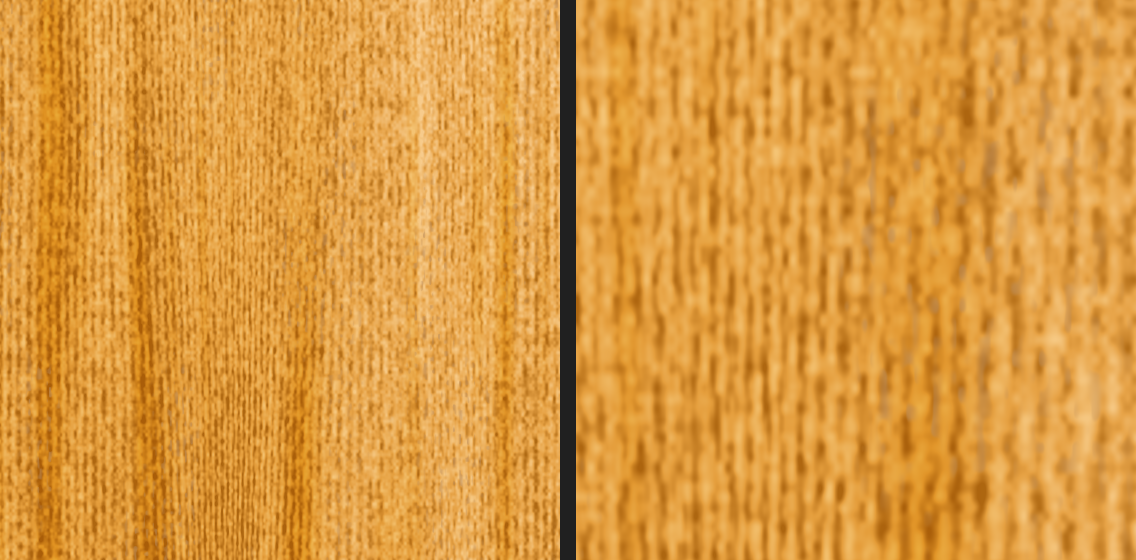
Left, the full canvas; right, a detail of the centre.
Write a three.js fragment shader that draws this texture.

```glsl
// Honey-coloured wood with upright grain: a bent grain coordinate carries wavy
// growth lines, broken into short pores by stretched noise. Broad amber streaks
// and a pale band tint the board, and fine speckle roughens it.

varying vec2 vUv;

const float TAU = 6.2831853;

// Colours
const vec3 PORE_BROWN = vec3(0.69, 0.42, 0.08);
const vec3 HONEY = vec3(0.91, 0.65, 0.30);
const vec3 PALE = vec3(0.97, 0.80, 0.56);
const vec3 PORE_GREY = vec3(0.73, 0.55, 0.36);
const vec3 AMBER_TINT = vec3(0.96, 0.87, 0.42);

// Grain shape
const float LINE_COUNT = 70.0;
const float LINE_DRIFT = 3.0;
const float BEND = 0.036;
const float BEND_CENTRE = 0.42;
const float WOBBLE = 0.006;

// Contrast of each layer
const float RIDGE_CONTRAST = 0.40;
const float PORE_CONTRAST = 0.56;
const float SPECKLE_CONTRAST = 0.36;
const float COLUMN_CONTRAST = 0.32;
const float TONE_BIAS = 0.51;

// Amber streaks, left to right
const vec4 STREAK_CENTRES = vec4(0.09, 0.245, 0.56, 0.90);
const vec4 STREAK_WIDTHS = vec4(0.022, 0.016, 0.026, 0.016);
const vec4 STREAK_TOP = vec4(0.85, 0.15, 0.15, 0.55);
const vec4 STREAK_BOTTOM = vec4(0.85, 0.80, 0.75, 0.60);

float hash(vec2 p) {
  vec3 q = fract(vec3(p.xyx) * 0.1031);
  q += dot(q, q.yzx + 33.33);
  return fract((q.x + q.y) * q.z);
}

float noise(vec2 p) {
  vec2 cell = floor(p);
  vec2 f = fract(p);
  f = f * f * (3.0 - 2.0 * f);
  float low = mix(hash(cell), hash(cell + vec2(1.0, 0.0)), f.x);
  float high = mix(hash(cell + vec2(0.0, 1.0)), hash(cell + 1.0), f.x);
  return mix(low, high, f.y);
}

float bell(float x, float centre, float width) {
  float d = (x - centre) / width;
  return exp(-d * d);
}

// Sideways position along the board, with lines closing in towards the bottom
float grainCoordinate(vec2 p) {
  float lean = -sin(2.0 * TAU * (p.x - BEND_CENTRE)) * bell(p.x, BEND_CENTRE, 0.24);
  float wobble = noise(vec2(p.x * 9.0, p.y * 4.0) + 17.0) - 0.5;
  return p.x - BEND * lean * (1.0 - p.y) + WOBBLE * wobble;
}

float amberAmount(float u, float y) {
  vec4 d = (vec4(u) - STREAK_CENTRES) / STREAK_WIDTHS;
  vec4 strength = mix(STREAK_BOTTOM, STREAK_TOP, smoothstep(0.1, 0.8, y));
  float streaks = dot(exp(-d * d), strength);
  float thin = smoothstep(0.55, 0.95, noise(vec2(u * 34.0, y * 1.6) + 5.0));
  float wash = 0.26 * (1.0 - smoothstep(0.5, 0.7, u)) + 0.14 * (1.0 - y);
  return clamp(streaks + 0.4 * thin + wash, 0.0, 1.0);
}

vec3 woodRamp(float tone) {
  vec3 lower = mix(PORE_BROWN, HONEY, clamp(tone * 2.0, 0.0, 1.0));
  return mix(lower, PALE, clamp(tone * 2.0 - 1.0, 0.0, 1.0));
}

void main() {
  vec2 p = vUv;
  float u = grainCoordinate(p);
  float paleBand = bell(u, 0.76, 0.13);

  // Growth lines of uneven spacing and strength
  float phase = u * LINE_COUNT + LINE_DRIFT * noise(vec2(u * 8.0, 3.0));
  float ridge = 0.5 + 0.5 * cos(TAU * phase);
  float strength = mix(0.55, 1.15, noise(vec2(u * 11.0, p.y * 3.0) + 41.0));
  strength *= 1.0 - 0.5 * paleBand;

  // Short pores, densest in the hollows between ridges
  float dash = noise(vec2(phase * 2.6, p.y * 80.0));
  float pore = (dash - 0.5) * mix(1.15, 0.75, ridge);

  // Fine speckle and broad columns
  float speckle = noise(p * vec2(210.0, 170.0) + 9.0) - 0.5;
  float column = noise(vec2(u * 24.0, p.y * 1.3) + 71.0) - 0.5;

  float amber = amberAmount(u, p.y);
  float tone = TONE_BIAS + RIDGE_CONTRAST * strength * (ridge - 0.5)
    + PORE_CONTRAST * pore + SPECKLE_CONTRAST * speckle
    + COLUMN_CONTRAST * column + 0.15 * paleBand
    + 0.06 * (p.y - 0.5) - 0.10 * amber;

  vec3 colour = woodRamp(tone) * mix(vec3(1.0), AMBER_TINT, amber);

  // Greyish pores gathered in loose patches
  float patches = smoothstep(0.4, 0.8, noise(vec2(u * 13.0, p.y * 4.0) + 23.0));
  float grey = smoothstep(0.55, 0.85, noise(p * vec2(190.0, 95.0) + 53.0));
  colour = mix(colour, PORE_GREY, 0.55 * grey * patches * (1.0 - ridge));

  gl_FragColor = vec4(colour, 1.0);
}
```
